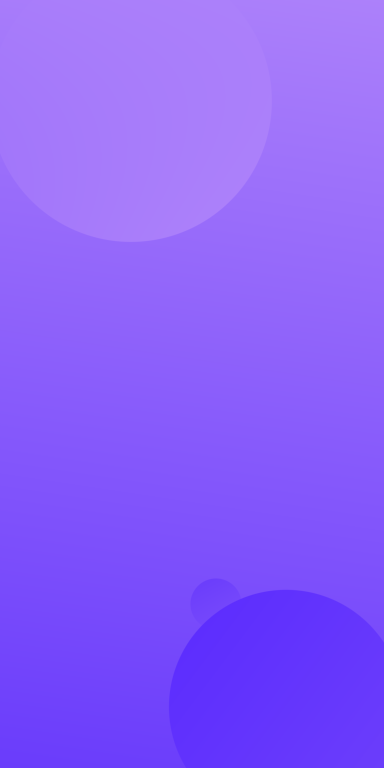
Reproduce this background procedurally as a Shadertoy shader.

```glsl
// Violet gradient backdrop with three soft-shaded translucent discs.

const vec3 DEEP_VIOLET = vec3(0.415, 0.235, 0.985);
const vec3 PALE_VIOLET = vec3(0.675, 0.505, 0.980);
const vec3 INDIGO      = vec3(0.365, 0.180, 0.995);
const vec3 SOFT_INDIGO = vec3(0.420, 0.240, 0.985);

// Anti-aliased coverage of a disc.
float discMask(vec2 p, vec2 center, float radius, float pixel) {
    return 1.0 - smoothstep(-0.5 * pixel, 0.5 * pixel, length(p - center) - radius);
}

// Linear ramp across a disc: 0 on the near side, 1 on the far side.
float discRamp(vec2 p, vec2 center, float radius, vec2 direction) {
    return clamp(0.5 + 0.5 * dot(p - center, normalize(direction)) / radius, 0.0, 1.0);
}

// Disc whose colour and opacity both follow a linear ramp.
vec3 addDisc(vec3 base, vec2 p, vec2 center, float radius, vec2 direction,
             vec4 nearTint, vec4 farTint, float pixel) {
    vec4 tint = mix(nearTint, farTint, discRamp(p, center, radius, direction));
    return mix(base, tint.rgb, tint.a * discMask(p, center, radius, pixel));
}

void mainImage(out vec4 fragColor, in vec2 fragCoord) {
    // Canvas-width units, origin at the lower left.
    vec2 p = fragCoord / iResolution.x;
    float pixel = 1.5 / iResolution.x;
    float height = iResolution.y / iResolution.x;

    // Slightly tilted background gradient.
    float tilt = 0.15;
    vec3 color = mix(DEEP_VIOLET, PALE_VIOLET, (p.y + tilt * p.x) / (height + tilt));

    // Large pale disc, fading out towards the upper left.
    color = addDisc(color, p, vec2(0.341, height - 0.263), 0.367, vec2(0.75, -0.66),
                    vec4(PALE_VIOLET, 0.18), vec4(PALE_VIOLET, 0.98), pixel);

    // Small disc, dissolving towards its lower right.
    color = addDisc(color, p, vec2(0.5625, 0.427), 0.0665, vec2(0.45, -0.9),
                    vec4(SOFT_INDIGO, 1.0), vec4(SOFT_INDIGO, 0.05), pixel);

    // Large indigo disc in the lower right corner.
    color = addDisc(color, p, vec2(0.745, 0.159), 0.305, vec2(0.8, -0.6),
                    vec4(INDIGO, 1.0), vec4(SOFT_INDIGO, 1.0), pixel);

    fragColor = vec4(color, 1.0);
}
```
